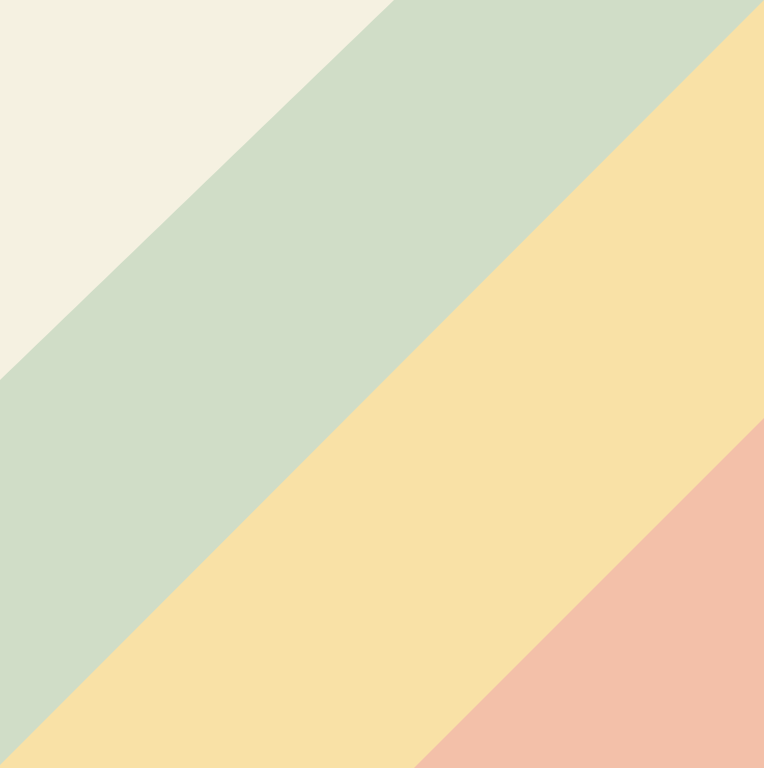
Reproduce this background procedurally as a Shadertoy shader.

```glsl
// Four flat pastel bands divided by rising diagonal edges.

const vec3 CREAM = vec3(0.961, 0.947, 0.882);
const vec3 SAGE  = vec3(0.816, 0.867, 0.780);
const vec3 SAND  = vec3(0.976, 0.882, 0.651);
const vec3 CORAL = vec3(0.953, 0.753, 0.663);

// Each edge as (height at the left side, slope), in canvas units
const vec2 CORAL_EDGE = vec2(-0.5389, 0.9946);
const vec2 SAND_EDGE  = vec2(0.0039, 0.9961);
const vec2 SAGE_EDGE  = vec2(0.5052, 0.9595);

// Smooth coverage of the area above an edge
float above(vec2 uv, vec2 edge) {
    float rise = uv.y - (edge.x + edge.y * uv.x);
    vec2 gradient = vec2(edge.y, 1.0) / iResolution.xy;
    return clamp(rise / length(gradient) + 0.5, 0.0, 1.0);
}

void mainImage(out vec4 fragColor, in vec2 fragCoord) {
    vec2 uv = fragCoord / iResolution.xy;

    // Stack the bands from the lower right to the upper left
    vec3 color = mix(CORAL, SAND, above(uv, CORAL_EDGE));
    color = mix(color, SAGE, above(uv, SAND_EDGE));
    color = mix(color, CREAM, above(uv, SAGE_EDGE));

    fragColor = vec4(color, 1.0);
}
```
